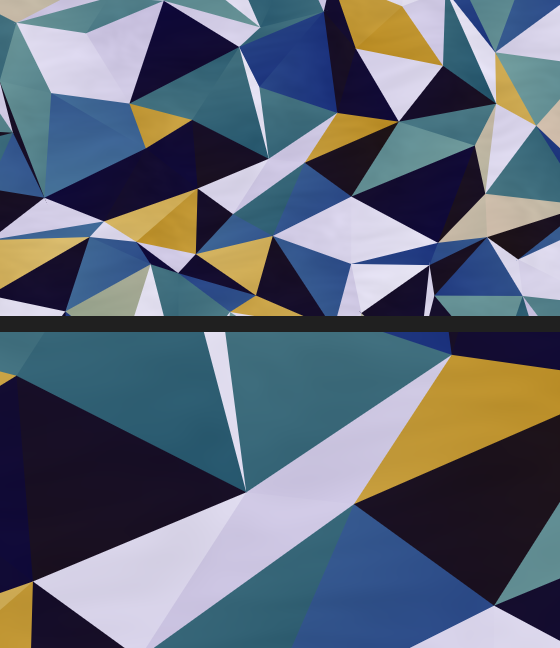
Top: the whole. Bottom: its middle third, enlarged.
This background is drawn by a Shadertoy shader. Its source:

```glsl
// Low-poly mosaic: a rotated, strongly jittered lattice whose quads are split
// into triangles. Each face takes a palette colour by area share, shaded with
// a soft linear gradient and faint brushed gradient noise.

const float CELL = 0.195;         // lattice spacing, in canvas heights
const float TILT = 0.42;          // lattice rotation, radians
const float JITTER = 0.43;        // vertex displacement; below 0.5 keeps quads simple
const float THIN = 0.10;          // doubled area below which a split is avoided
const float SHUFFLE = 0.45;       // randomness added to the even colour sequence
const float FACE_SPREAD = 0.85;   // shade variation between faces
const float FACE_GRADIENT = 0.45; // shade variation inside a face
const float BRUSH = 0.035;        // strength of the brushed texture
const vec2 ORIGIN = vec2(17.3, 8.6);

const int COLOURS = 6;            // lavender, ink, teal, blue, stone, gold
const vec3 BASE[COLOURS] = vec3[](
    vec3(0.84, 0.82, 0.91), vec3(0.08, 0.05, 0.17), vec3(0.28, 0.46, 0.51),
    vec3(0.17, 0.29, 0.53), vec3(0.70, 0.69, 0.61), vec3(0.78, 0.63, 0.27));
const vec3 SPREAD[COLOURS] = vec3[](
    vec3(0.06, 0.07, 0.04), vec3(0.03, 0.02, -0.07), vec3(0.14, 0.13, 0.09),
    vec3(0.10, 0.15, 0.07), vec3(0.13, 0.06, 0.07), vec3(0.06, 0.09, 0.14));
const float SHARE_END[COLOURS] = float[](0.26, 0.47, 0.67, 0.85, 0.94, 1.0);

// Integer hash giving three values in 0..1
vec3 hash3(ivec2 cell, int salt) {
    uvec3 v = uvec3(ivec3(cell, salt)) * 1664525u + 1013904223u;
    v.x += v.y * v.z; v.y += v.z * v.x; v.z += v.x * v.y;
    v ^= v >> 16u;
    v.x += v.y * v.z; v.y += v.z * v.x; v.z += v.x * v.y;
    return vec3(v >> 8u) / 16777216.0;
}

float cornerSlope(ivec2 cell, vec2 offset) {
    float angle = 6.28319 * hash3(cell, 91).x;
    return dot(vec2(cos(angle), sin(angle)), offset);
}

float gradientNoise(vec2 p) {
    ivec2 i = ivec2(floor(p));
    vec2 f = fract(p);
    vec2 u = f * f * f * (f * (f * 6.0 - 15.0) + 10.0);
    float low = mix(cornerSlope(i, f),
                    cornerSlope(i + ivec2(1, 0), f - vec2(1, 0)), u.x);
    float high = mix(cornerSlope(i + ivec2(0, 1), f - vec2(0, 1)),
                     cornerSlope(i + ivec2(1, 1), f - vec2(1, 1)), u.x);
    return mix(low, high, u.y);
}

vec2 vertex(ivec2 id) {
    return vec2(id) + JITTER * (2.0 * hash3(id, 5).xy - 1.0);
}

float cross2(vec2 a, vec2 b) { return a.x * b.y - a.y * b.x; }

float doubledArea(vec2 a, vec2 b, vec2 c) { return cross2(b - a, c - a); }

// Signed distance to the line a-b, negative on its left
float edgeDistance(vec2 p, vec2 a, vec2 b) {
    return -cross2(normalize(b - a), p - a);
}

float triangleDistance(vec2 p, vec2 a, vec2 b, vec2 c) {
    return max(edgeDistance(p, a, b), max(edgeDistance(p, b, c), edgeDistance(p, c, a)));
}

vec3 faceColour(ivec2 id, int side, vec2 fromCentre, float brush) {
    vec3 h = hash3(id, 11 + side);
    // Even sequence over the lattice, loosened by the hash
    float pick = fract(dot(vec2(id), vec2(0.618, 0.414)) + 0.5 * float(side) + SHUFFLE * h.x);
    int k = 0;
    while (k < COLOURS - 1 && pick > SHARE_END[k]) k++;
    float angle = 6.28319 * h.z;
    float slope = dot(fromCentre, vec2(cos(angle), sin(angle)));
    float shade = FACE_SPREAD * (2.0 * h.y - 1.0) + FACE_GRADIENT * slope;
    return BASE[k] + SPREAD[k] * shade + BRUSH * brush * (0.3 + BASE[k]);
}

void mainImage(out vec4 fragColor, in vec2 fragCoord) {
    vec2 uv = fragCoord / iResolution.y;
    float c = cos(TILT), s = sin(TILT);
    vec2 p = mat2(c, s, -s, c) * uv / CELL + ORIGIN;
    float pixel = 1.0 / (iResolution.y * CELL);

    // Horizontal strokes bent by a slower noise
    float bend = gradientNoise(uv * 4.0);
    float brush = gradientNoise(uv * vec2(5.0, 17.0) + 2.0 * bend)
                + 0.5 * gradientNoise(uv * vec2(14.0, 43.0) + 3.0 * bend);

    vec3 colour = vec3(0.0);
    float total = 0.0;
    ivec2 home = ivec2(floor(p));
    for (int y = -1; y <= 1; y++)
    for (int x = -1; x <= 1; x++) {
        ivec2 id = home + ivec2(x, y);
        vec2 q[4] = vec2[](vertex(id), vertex(id + ivec2(1, 0)),
                           vertex(id + ivec2(1, 1)), vertex(id + ivec2(0, 1)));

        // Pick a diagonal at random unless one would fold or be too thin
        float split02 = min(doubledArea(q[0], q[1], q[2]), doubledArea(q[0], q[2], q[3]));
        float split13 = min(doubledArea(q[1], q[2], q[3]), doubledArea(q[1], q[3], q[0]));
        bool first = min(split02, split13) < THIN ? split02 > split13 : hash3(id, 3).x < 0.5;
        int start = first ? 0 : 1;

        for (int side = 0; side < 2; side++) {
            int i = start + 2 * side;
            vec2 a = q[i], b = q[(i + 1) % 4], d = q[(i + 2) % 4];
            float cover = clamp(0.5 - triangleDistance(p, a, b, d) / pixel, 0.0, 1.0);
            if (cover > 0.0) {
                colour += cover * faceColour(id, side, p - (a + b + d) / 3.0, brush);
                total += cover;
            }
        }
    }
    fragColor = vec4(clamp(colour / max(total, 1e-4), 0.0, 1.0), 1.0);
}
```
